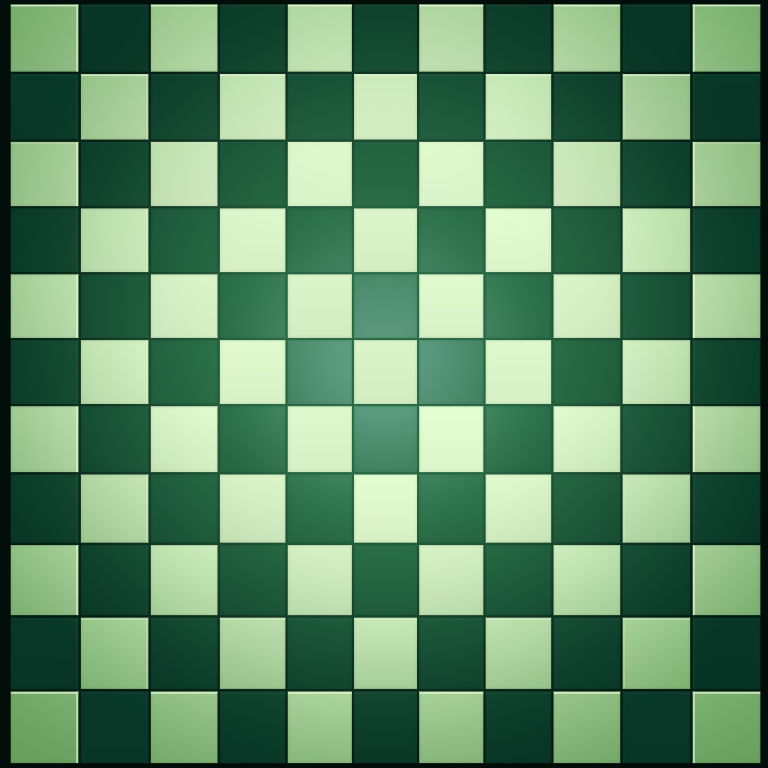
Reproduce this pattern procedurally as a WebGL 2 fragment shader.

```glsl
#version 300 es
precision highp float;
// Glazed green checkerboard, 11 by 11 tiles, lit from the middle.
// A gentle warp widens the outer tiles; radial glows shade both tile colours,
// then thin grout, inward rim highlights and a dark frame go on top.

#define HALF_TILES 5.5
#define BOARD_CENTER vec2(0.502, 0.5156)
#define GLOW_CENTER vec2(0.5, 0.56)
#define GROUT_HALF 0.017
#define BEVEL_WIDTH 0.07
#define RIM_OFFSET 0.036
#define RIM_HALF 0.012
#define RIM_STRENGTH 0.75
#define TILE_VARIATION 0.04

uniform vec2 u_resolution;
out vec4 outColor;

const vec3 LIGHT_CORE  = vec3(0.86, 0.96, 0.79);
const vec3 LIGHT_OUTER = vec3(0.42, 0.64, 0.38);
const vec3 DARK_CORE   = vec3(0.38, 0.62, 0.52);
const vec3 DARK_MID    = vec3(0.17, 0.44, 0.28);
const vec3 DARK_OUTER  = vec3(0.03, 0.21, 0.15);
const vec3 GROUT_CORE  = vec3(0.16, 0.42, 0.27);
const vec3 GROUT_OUTER = vec3(0.01, 0.11, 0.07);
const vec3 FRAME       = vec3(0.005, 0.05, 0.03);
const vec3 RIM         = vec3(0.93, 1.0, 0.88);

// Tile density along one axis: base, linear and quadratic terms.
const vec3 WARP_SIDE = vec3(11.87, -1.95, 1.3);
const vec3 WARP_UP   = vec3(11.62, 0.6, -2.0);
const vec3 WARP_DOWN = vec3(11.72, -2.9, 2.0);

float hash(vec2 p) {
    return fract(sin(dot(p, vec2(127.1, 311.7))) * 43758.5453);
}

float warp(float offset, vec3 terms) {
    float a = abs(offset);
    return offset * dot(terms, vec3(1.0, a, a * a));
}

// Soft line of the given half width around distance zero.
float line(float dist, float halfWidth, float soft) {
    return 1.0 - smoothstep(halfWidth - soft, halfWidth + soft, abs(dist));
}

vec3 lightTile(float r) {
    return mix(LIGHT_CORE, LIGHT_OUTER, smoothstep(0.2, 0.75, r));
}

vec3 darkTile(float r) {
    vec3 inner = mix(DARK_CORE, DARK_MID, smoothstep(0.0, 0.25, r));
    return mix(inner, DARK_OUTER, smoothstep(0.15, 0.58, r));
}

void main() {
    vec2 uv = gl_FragCoord.xy / u_resolution;
    float soft = 0.6 * 11.5 / min(u_resolution.x, u_resolution.y);

    // Warped tile coordinates, with tile (0, 0) in the middle
    vec2 offset = uv - BOARD_CENTER;
    vec2 grid = vec2(warp(offset.x, WARP_SIDE),
                     warp(offset.y, offset.y > 0.0 ? WARP_UP : WARP_DOWN));
    vec2 id = floor(grid + 0.5);
    vec2 local = grid - id;
    float edge = 0.5 - max(abs(local.x), abs(local.y));
    bool isLight = mod(id.x + id.y, 2.0) < 0.5;

    // Tile colour under the radial glows
    float lightRadius = length(uv - GLOW_CENTER);
    float darkRadius = length(uv - vec2(0.5, 0.525));
    vec3 color = isLight ? lightTile(lightRadius) : darkTile(darkRadius);
    color *= 1.0 + TILE_VARIATION * (hash(id) - 0.5);

    // Faint bevel and a slow gradient across each tile
    color *= 0.94 + 0.06 * smoothstep(0.0, BEVEL_WIDTH, edge);
    color *= 1.0 + 0.04 * local.y;

    // Bright rims: the side facing the middle, and the top edge
    vec2 outward = smoothstep(0.2, 0.45, abs(offset));
    float sideRim = line(0.5 + local.x * sign(id.x) - RIM_OFFSET, RIM_HALF, soft);
    float topRim = line(0.5 - local.y - RIM_OFFSET, RIM_HALF, soft);
    float rim = max(sideRim * outward.x, topRim * outward.y);
    color = mix(color, RIM, isLight ? rim * RIM_STRENGTH : rim * 0.04);

    // Grout, darker away from the middle
    vec3 grout = mix(GROUT_CORE, GROUT_OUTER, smoothstep(0.1, 0.55, darkRadius));
    color = mix(color, grout, line(edge, GROUT_HALF, soft));

    // Frame outside the board
    float border = max(abs(grid.x), abs(grid.y)) - HALF_TILES;
    color = mix(color, FRAME, smoothstep(-soft, soft, border + GROUT_HALF));

    outColor = vec4(clamp(color, 0.0, 1.0), 1.0);
}
```
